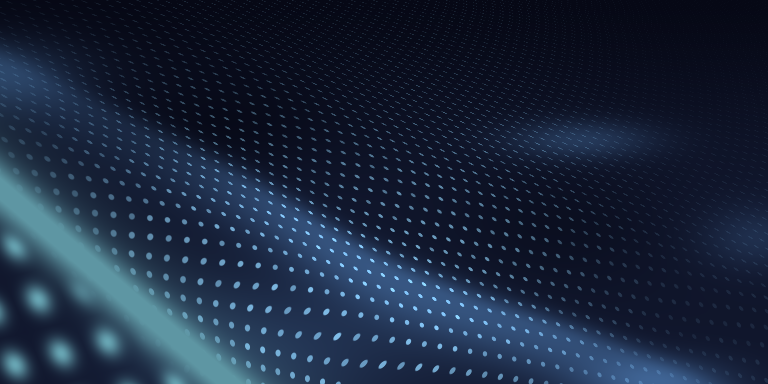
Write a WebGL 1 fragment shader that draws this background.

```glsl
precision highp float;
// Rolling dark-blue sheet of perspective dots with teal glowing folds.
uniform vec2 u_resolution;

const vec3 NIGHT = vec3(0.022, 0.030, 0.080);
const vec3 NAVY = vec3(0.062, 0.085, 0.170);
const vec3 STEEL = vec3(0.170, 0.280, 0.375);
const vec3 TEAL = vec3(0.370, 0.590, 0.640);
const vec3 DOT_COLOR = vec3(0.450, 0.660, 0.720);

float hash(vec2 p) {
  return fract(sin(dot(p, vec2(127.1, 311.7))) * 43758.5453);
}

// Soft elliptical spot, 1 at its center.
float glow(vec2 p, vec2 center, vec2 radius) {
  vec2 d = (p - center) / radius;
  return exp(-dot(d, d));
}

// Bell profile with separate widths below and above zero.
float fold(float d, float below, float above) {
  float t = d / (d < 0.0 ? below : above);
  return exp(-t * t);
}

mat2 rotation(float angle) {
  float c = cos(angle), s = sin(angle);
  return mat2(c, -s, s, c);
}

// Signed distance to the bright near fold.
float nearFold(vec2 p) {
  return (p.y - 0.51 + 0.85 * p.x) / 1.31;
}

// Signed distance to the long middle fold.
float middleFold(vec2 p) {
  float crest = 0.83 - 0.5 * p.x + 0.06 * smoothstep(1.2, 1.8, p.x);
  crest -= 0.035 * glow(p, vec2(1.0, p.y), vec2(0.25, 1.0));
  return (p.y - crest) / 1.12;
}

float depthScale(vec2 p) {
  return max(1.0 - 0.55 * p.y - 0.12 * p.x, 0.15);
}

// Grid coordinates of the sheet, bent by the folds and foreshortened.
vec2 sheetGrid(vec2 p, float depth) {
  float bend = p.y - 0.42;
  float ripple = 0.022 * sin(middleFold(p) * 15.0);
  float column = p.x - 1.2 + 1.3 * bend * bend + 0.6 * ripple;
  float row = p.y + 0.16 * p.x + ripple;
  return vec2(column * 18.0, row * 14.0) / depth;
}

// Tilted dashes, one per grid cell.
float sheetDots(vec2 p, float stretch) {
  float depth = depthScale(p);
  vec2 grid = sheetGrid(p, depth);
  vec2 local = rotation(-0.6) * (fract(grid) - 0.5);
  float d = length(local * vec2(1.0 / stretch, 1.9));
  float soft = 16.0 / (depth * u_resolution.y);
  float dash = 1.0 - smoothstep(0.2 - soft, 0.2 + soft, d);
  return dash * (0.75 + 0.25 * hash(floor(grid)));
}

// Large out-of-focus spots on a slanted lattice.
float blurredSpots(vec2 p) {
  vec2 r = p - vec2(0.10, 0.22);
  vec2 cell = vec2(dot(r, vec2(1.6, -6.45)), dot(r, vec2(7.5, 3.2)));
  vec2 local = fract(cell + 0.5) - 0.5;
  return exp(-dot(local, local) * 15.0);
}

void main() {
  vec2 p = gl_FragCoord.xy / u_resolution.y;
  p.x *= 2.0 * u_resolution.y / u_resolution.x;
  float nearD = nearFold(p);
  float middleD = middleFold(p);

  // Base tone, darker towards the top and in the hollow
  vec3 color = mix(NAVY, NIGHT, smoothstep(0.45, 1.05, p.y));
  color = mix(color, NIGHT, 0.75 * glow(p, vec2(0.57, 0.68), vec2(0.3, 0.13)));
  color = mix(color, NIGHT, 0.5 * glow(p, vec2(1.45, 0.42), vec2(0.3, 0.18)));

  // Middle fold and distant glints
  float crest = fold(middleD, 0.11, 0.045);
  crest *= 0.35 + 0.45 * smoothstep(0.3, 0.9, p.x);
  color += STEEL * crest * (1.0 - 0.5 * smoothstep(1.4, 1.9, p.x));
  color += STEEL * 0.45 * glow(p, vec2(0.0, 0.81), vec2(0.22, 0.09));
  color += STEEL * 0.55 * glow(p, vec2(1.51, 0.635), vec2(0.19, 0.05));
  color += STEEL * 0.35 * glow(p, vec2(1.97, 0.38), vec2(0.14, 0.08));
  color += STEEL * 0.4 * glow(p, vec2(0.75, 0.1), vec2(0.4, 0.2));
  color += STEEL * 0.6 * glow(p, vec2(1.72, 0.0), vec2(0.2, 0.07));

  // Focused dots, fading with distance and at the sides
  float nearness = exp(-nearD * nearD * 25.0);
  float fade = mix(0.85, 0.2, smoothstep(0.3, 1.0, p.y));
  fade *= mix(1.0, 0.14, smoothstep(1.1, 1.8, p.x));
  fade *= mix(0.4, 1.0, smoothstep(0.0, 0.55, p.x));
  fade *= smoothstep(-0.07, 0.03, nearD);
  color += DOT_COLOR * fade * sheetDots(p, 1.0 + 0.6 * nearness);

  // Near fold with blurred spots in front of it
  float band = 0.8 * fold(nearD, 0.065, 0.055) + 0.3 * fold(nearD, 0.09, 0.14);
  color = mix(color, TEAL, min(band, 1.0));
  float front = 1.0 - smoothstep(-0.1, -0.02, nearD);
  color = mix(color, TEAL * 1.1, front * blurredSpots(p));

  gl_FragColor = vec4(color, 1.0);
}
```
